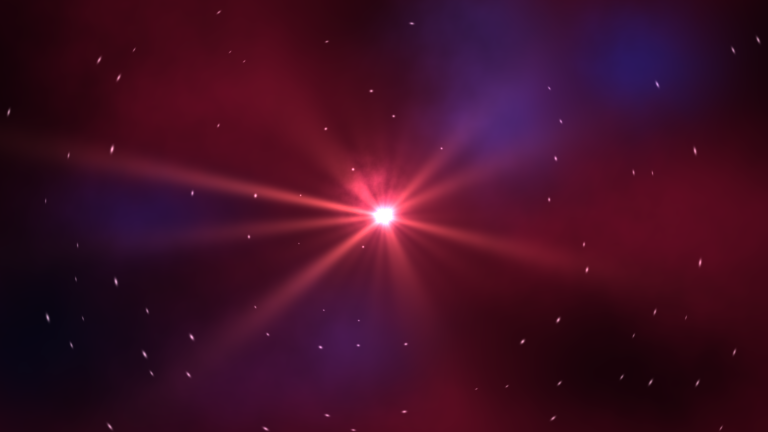
Reproduce this background procedurally as a WebGL 2 fragment shader.

```glsl
#version 300 es
precision highp float;

uniform vec2 u_resolution;
out vec4 outColor;

#define BASE_RED vec3(0.23, 0.02, 0.07)
#define CRIMSON vec3(0.40, 0.05, 0.14)
#define VIOLET vec3(0.30, 0.16, 0.50)
#define NAVY vec3(0.025, 0.02, 0.075)
#define SHADOW vec3(0.06, 0.005, 0.025)
#define RAY_COLOR vec3(0.95, 0.42, 0.35)
#define GLOW_COLOR vec3(0.95, 0.32, 0.46)
#define STAR_COLOR vec3(0.85, 0.68, 0.78)
#define STAR_CELL 0.085
#define STAR_DENSITY 0.27
#define WARP 0.035

vec2 hash2(vec2 p) {
    vec2 q = vec2(dot(p, vec2(127.1, 311.7)), dot(p, vec2(269.5, 183.3)));
    return fract(sin(q) * 43758.55);
}

// Layered sines, each octave bent by the one before; roughly -1 to 1
float clouds(vec2 p) {
    float sum = 0.0, amp = 0.5;
    for (int i = 0; i < 5; i++) {
        sum += amp * sin(p.x + 1.3 * sin(p.y)) * cos(p.y - 0.9 * sin(p.x));
        p = mat2(1.5, 1.1, -1.1, 1.5) * p + vec2(1.7, 4.1);
        amp *= 0.55;
    }
    return sum;
}

// Soft elliptical patch
float blob(vec2 p, vec2 center, vec2 radius) {
    vec2 d = (p - center) / radius;
    return exp(-dot(d, d));
}

vec3 nebula(vec2 p) {
    float n = clouds(p * 9.0);
    vec2 q = p + WARP * vec2(n, clouds(p * 8.0 + 5.0));
    vec3 c = BASE_RED;

    // Red banks
    c = mix(c, CRIMSON, 0.70 * blob(q, vec2(-0.38, 0.27), vec2(0.34, 0.24)));
    c = mix(c, CRIMSON, 0.95 * blob(q, vec2(0.60, -0.02), vec2(0.36, 0.19)));
    c = mix(c, CRIMSON, 0.75 * blob(q, vec2(0.14, -0.46), vec2(0.28, 0.13)));

    // Dark hollows
    c = mix(c, SHADOW, 0.85 * blob(q, vec2(0.55, -0.36), vec2(0.30, 0.17)));
    c = mix(c, SHADOW, 0.95 * blob(q, vec2(-0.95, 0.28), vec2(0.26, 0.50)));
    c = mix(c, SHADOW, 0.90 * blob(q, vec2(0.95, 0.40), vec2(0.25, 0.28)));
    c = mix(c, SHADOW, 0.60 * blob(q, vec2(0.02, 0.47), vec2(0.20, 0.16)));
    c = mix(c, NAVY, 0.97 * blob(q, vec2(-0.80, -0.28), vec2(0.40, 0.28)));

    // Blue and violet clouds
    c = mix(c, VIOLET, 0.88 * blob(q, vec2(0.27, 0.25), vec2(0.17, 0.17)));
    c = mix(c, VIOLET * 0.75, 0.75 * blob(q, vec2(0.22, 0.44), vec2(0.16, 0.12)));
    c = mix(c, VIOLET * vec3(0.5, 0.6, 0.8), 0.85 * blob(q, vec2(0.59, 0.36), vec2(0.16, 0.15)));
    c = mix(c, VIOLET * vec3(0.5, 0.4, 0.55), 0.80 * blob(q, vec2(-0.54, 0.0), vec2(0.22, 0.10)));
    c = mix(c, VIOLET * vec3(0.8, 0.6, 0.65), 0.80 * blob(q, vec2(-0.08, -0.28), vec2(0.16, 0.14)));
    c = mix(c, VIOLET * vec3(0.8, 0.4, 0.5), 0.60 * blob(q, vec2(-0.32, -0.36), vec2(0.24, 0.15)));
    return c * (1.0 + 0.16 * n);
}

// Beam from the origin, widening and fading with distance
float ray(vec2 p, float angle, float spread, float reach) {
    vec2 dir = vec2(cos(angle), sin(angle));
    float along = dot(p, dir);
    float across = dir.x * p.y - dir.y * p.x;
    float w = 0.004 + spread * max(along, 0.0);
    return exp(-across * across / (w * w) - max(along, 0.0) / reach) * smoothstep(-0.01, 0.02, along);
}

float rays(vec2 p) {
    float sum = 0.75 * ray(p, 2.945, 0.042, 0.34);
    sum += 0.50 * ray(p, 3.245, 0.055, 0.24);
    sum += 0.75 * ray(p, 3.815, 0.085, 0.21);
    sum += 0.55 * ray(p, 0.82, 0.11, 0.14);
    sum += 0.45 * ray(p, 0.42, 0.10, 0.18);
    sum += 0.55 * ray(p, -0.245, 0.07, 0.22);
    sum += 0.45 * ray(p, -1.26, 0.16, 0.12);
    sum += 0.30 * ray(p, 2.30, 0.14, 0.15);
    // Thin faint spokes
    float a = atan(p.y, p.x);
    float spokes = 0.5 + 0.3 * sin(a * 11.0 + 1.0) + 0.2 * sin(a * 23.0 + 2.4);
    return sum + 0.22 * spokes * exp(-length(p) / 0.11);
}

// Scattered stars, stretched around the center
float stars(vec2 p) {
    vec2 cell = floor(p / STAR_CELL);
    vec2 pick = hash2(cell + 31.0);
    vec2 pos = (cell + 0.15 + 0.7 * hash2(cell)) * STAR_CELL;
    vec2 radial = normalize(pos + 0.0001);
    vec2 d = p - pos;
    float size = mix(0.0016, 0.0032, pick.y);
    float stretch = 1.0 + 1.6 * smoothstep(0.1, 0.8, length(pos));
    vec2 e = vec2(dot(d, radial), dot(d, vec2(-radial.y, radial.x)) / stretch) / size;
    return step(pick.x, STAR_DENSITY) * mix(0.35, 0.95, pick.y) * exp(-dot(e, e));
}

void main() {
    vec2 p = (gl_FragCoord.xy - 0.5 * u_resolution) / u_resolution.y;
    float r = length(p);
    vec3 color = nebula(p);

    // Rose haze, wisps above the core, beams
    color += GLOW_COLOR * 0.30 * exp(-r / 0.13);
    float wisp = 0.6 + 0.6 * clouds(p * 38.0);
    color += GLOW_COLOR * 0.50 * wisp * blob(p, vec2(-0.03, 0.05), vec2(0.07, 0.075));
    color += RAY_COLOR * rays(p);

    // Bright core
    color += GLOW_COLOR * 0.75 * exp(-r / 0.035);
    color += vec3(1.0, 0.9, 0.95) * 1.1 * exp(-r * r / 0.0005);
    color += STAR_COLOR * stars(p);
    outColor = vec4(clamp(color, 0.0, 1.0), 1.0);
}
```
